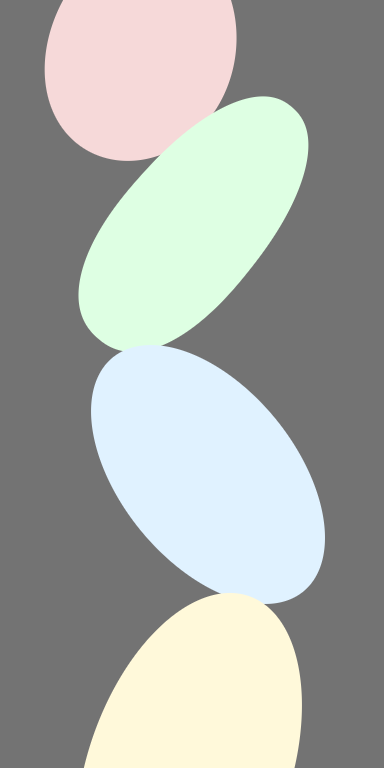
This background is drawn by a WebGL 1 fragment shader. Its source:

```glsl
precision highp float;
// Four pastel pebbles balanced in a leaning stack on flat grey.
// Each is a rotated superellipse with optional taper and skew, painted
// from top to bottom so that each lower pebble overlaps the one above it.

#define GREY   vec3(0.450, 0.450, 0.450)
#define PINK   vec3(0.965, 0.850, 0.850)
#define GREEN  vec3(0.870, 1.000, 0.890)
#define BLUE   vec3(0.880, 0.950, 1.000)
#define CREAM  vec3(1.000, 0.975, 0.855)
#define EDGE_SOFTNESS 1.0

uniform vec2 u_resolution;

// Approximate signed distance to a pebble whose long axis lies at 'angle'.
// taper: change of half-width along the axis; skew: sideways drift of the axis.
float pebble(vec2 p, vec2 center, float angle, vec2 radii,
             float power, float taper, float skew) {
  float c = cos(angle), s = sin(angle);
  p -= center;
  vec2 q = vec2(c * p.x + s * p.y, c * p.y - s * p.x);
  q.y -= skew * q.x;
  radii.y = max(radii.y + taper * q.x, 0.01);

  // Dividing the implicit value by its gradient gives even edge widths.
  vec2 ratio = max(abs(q) / radii, 1e-4);
  vec2 slope = power * pow(ratio, vec2(power - 1.0)) / radii;
  float level = dot(pow(ratio, vec2(power)), vec2(1.0)) - 1.0;
  return level / max(length(slope), 1e-3);
}

// Pixel coverage for a signed distance.
float coverage(float dist) {
  float pixel = EDGE_SOFTNESS * 2.0 / u_resolution.y;
  return clamp(0.5 - dist / pixel, 0.0, 1.0);
}

void main() {
  // Canvas space: one unit wide, two units tall.
  vec2 p = gl_FragCoord.xy / u_resolution * vec2(1.0, 2.0);

  float pink  = pebble(p, vec2(0.368, 1.875), 1.571, vec2(0.294, 0.247), 2.0, -0.045, -0.12);
  float green = pebble(p, vec2(0.508, 1.4195), 0.849, vec2(0.393, 0.1875), 2.25, -0.03, 0.02);
  float blue  = pebble(p, vec2(0.5417, 0.7643), -0.888, vec2(0.393, 0.228), 2.0, 0.0, 0.0);
  float cream = pebble(p, vec2(0.492, -0.0026), 1.236, vec2(0.4766, 0.2638), 2.0, 0.0, 0.0);

  // Layers, back to front.
  vec3 color = GREY;
  color = mix(color, PINK, coverage(pink));
  color = mix(color, GREEN, coverage(green));
  color = mix(color, BLUE, coverage(blue));
  color = mix(color, CREAM, coverage(cream));
  gl_FragColor = vec4(color, 1.0);
}
```
